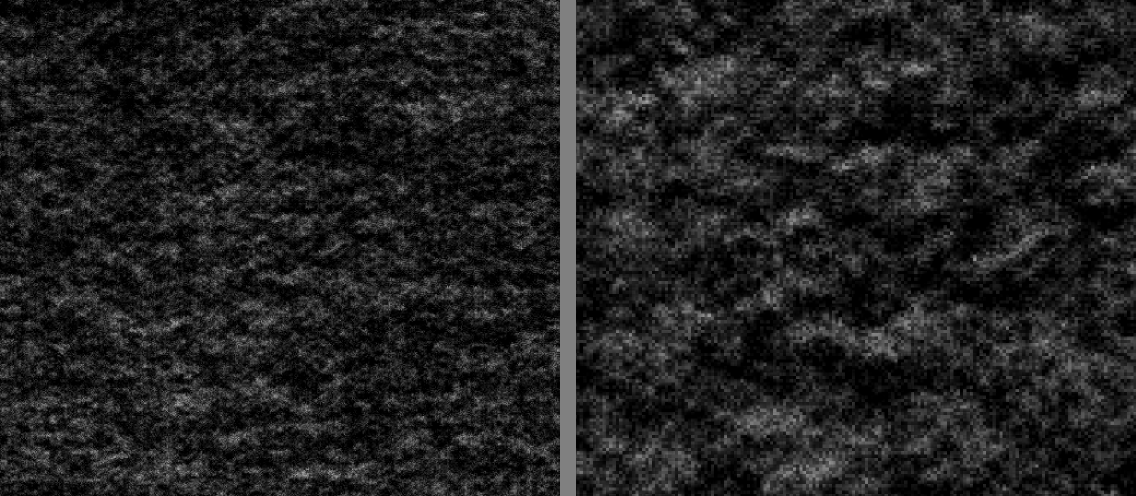
Left: the whole. Right: its middle third, enlarged.
A Shadertoy shader for this texture:

```glsl
// Dark, worn, grainy surface: ragged grey flecks lie in short horizontal bands.
// Layers of stretched value noise are sampled at randomly scattered grains,
// summed to a bell-shaped tone, then bent by a curve into mostly black greys.

const float GRAINS = 454.0;      // grains per canvas height
const float NOISE_SPREAD = 0.215; // standard deviation of value noise
const float HASH_SPREAD = 0.289;  // standard deviation of the plain hash

float hash(vec2 cell, float seed) {
    return fract(sin(dot(cell, vec2(127.1, 311.7)) + seed * 17.23) * 43758.5453);
}

float valueNoise(vec2 p, float seed) {
    vec2 cell = floor(p);
    vec2 f = fract(p);
    f = f * f * (3.0 - 2.0 * f);
    float low = mix(hash(cell, seed), hash(cell + vec2(1.0, 0.0), seed), f.x);
    float high = mix(hash(cell + vec2(0.0, 1.0), seed), hash(cell + 1.0, seed), f.x);
    return mix(low, high, f.y);
}

// Noise with zero mean and unit spread; frequency sets the feature size per axis
float layer(vec2 p, vec2 frequency, float seed) {
    return (valueNoise(p * frequency + seed * 3.7, seed) - 0.5) / NOISE_SPREAD;
}

// Soft round patch that falls off from its centre
float patchGlow(vec2 p, vec2 centre, vec2 radius) {
    vec2 d = (p - centre) / radius;
    return exp(-dot(d, d));
}

// Slow change of brightness across the canvas
float broadShade(vec2 p) {
    float shade = 0.09 * layer(p, vec2(3.0, 5.0), 1.0);
    shade -= 0.40 * patchGlow(p, vec2(0.25, 0.98), vec2(0.4, 0.2));
    shade += 0.12 * patchGlow(p, vec2(0.25, 0.2), vec2(0.5, 0.3));
    return shade;
}

// Bell-shaped tone of the grain that covers p
float surfaceTone(vec2 p) {
    vec2 grain = floor(p * GRAINS);
    vec2 offset = vec2(hash(grain, 11.0), hash(grain, 12.0)) - 0.5;
    vec2 q = p + offset * vec2(0.007, 0.006);

    // Gentle waver keeps the bands from running dead straight
    q.y += 0.003 * layer(p, vec2(9.0, 12.0), 2.0);

    float tone = 0.02 + broadShade(p);
    tone += 0.25 * layer(q, vec2(8.0, 50.0), 3.0);    // long streaks
    tone += 0.37 * layer(q, vec2(25.0, 66.0), 4.0);   // flat blotches
    tone += 0.52 * layer(q, vec2(70.0, 105.0), 5.0);  // clumps
    tone += 0.42 * layer(p, vec2(150.0, 180.0), 6.0); // specks
    tone += 0.54 * (hash(grain, 13.0) - 0.5) / HASH_SPREAD;
    return tone;
}

// Curve from tone to grey: deep blacks, few bright flecks
float toneToGrey(float tone) {
    return clamp(0.0925 + 0.103 * tone + 0.017 * tone * tone, 0.0, 0.65);
}

void mainImage(out vec4 fragColor, in vec2 fragCoord) {
    // Four samples per pixel smooth the grain edges at any canvas size
    float grey = 0.0;
    for (int i = 0; i < 4; i++) {
        vec2 corner = vec2(float(i % 2), float(i / 2)) - 0.5;
        vec2 p = (fragCoord + 0.5 * corner) / iResolution.y;
        grey += 0.25 * toneToGrey(surfaceTone(p));
    }
    fragColor = vec4(vec3(grey), 1.0);
}
```
